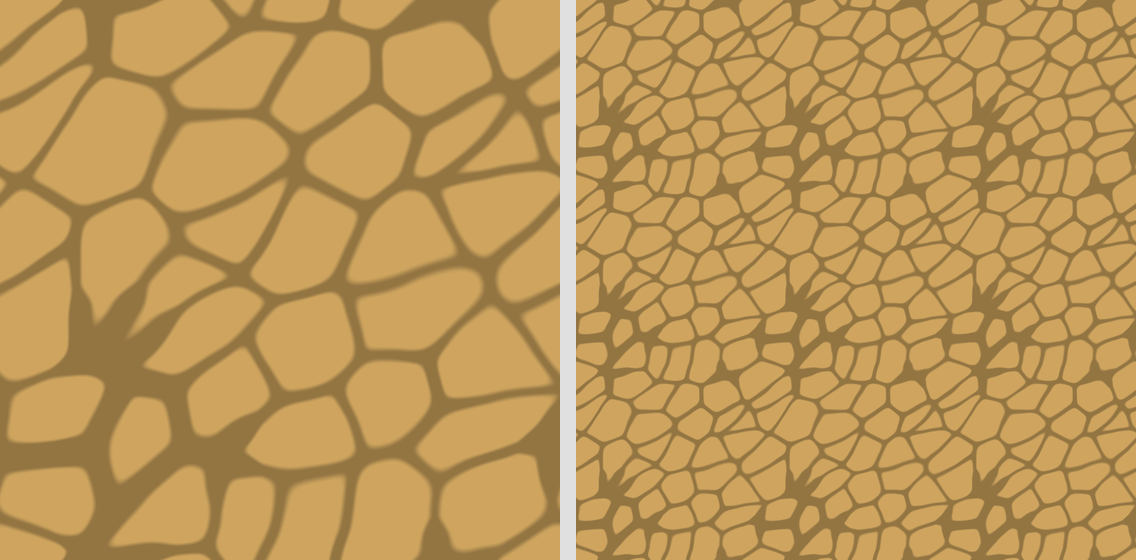
Left: one tile. Right: repeated 3 by 3.
A WebGL 2 fragment shader for this pattern:

```glsl
#version 300 es
precision highp float;
// Seamless cracked-earth pattern: flat rounded stones parted by soft brown seams.

uniform vec2 u_resolution;
out vec4 fragColor;

const vec3 STONE_COLOR = vec3(0.808, 0.645, 0.371);
const vec3 SEAM_COLOR = vec3(0.575, 0.457, 0.260);

const float GRID = 6.0;               // stones per side, whole so that it tiles
const float JITTER = 0.88;            // irregularity of the stone centres
const vec2 GRAIN_DIR = vec2(0.82, 0.57); // direction in which stones stretch
const float GRAIN_SQUASH = 0.74;      // below 1 lengthens stones along the grain

const float SEAM_THIN = 0.007;        // half widths, in canvas units
const float SEAM_THICK = 0.0125;
const float SEAM_BLOT = 0.016;        // extra width at the dark pools
const float CORNER_ROUND = 0.0075;    // blending of neighbouring seams
const float SOFT_MIN = 0.0035;        // half width of the blurred edge
const float SOFT_MAX = 0.0065;

const float BEND_FREQ = 5.0;          // broad curves of the seams
const float BEND_AMOUNT = 0.036;
const float WOBBLE_FREQ = 13.0;       // small hand-drawn wobble
const float WOBBLE_AMOUNT = 0.008;

// Integer hash of a lattice point, two values in 0..1
vec2 hash2(vec2 p, uint seed) {
    uvec2 v = uvec2(p) + uvec2(seed, seed * 7u + 3u);
    v = v * 1664525u + 1013904223u;
    v.x += v.y * 1664525u;
    v.y += v.x * 1664525u;
    v ^= v >> 16u;
    v.x += v.y * 1664525u;
    v.y += v.x * 1664525u;
    v ^= v >> 16u;
    return vec2(v >> 8u) / 16777216.0;
}

// Two channels of value noise, wrapping after freq cells
vec2 wrapNoise(vec2 uv, float freq, uint seed) {
    vec2 p = uv * freq;
    vec2 cell = floor(p);
    vec2 f = p - cell;
    f = f * f * f * (f * (f * 6.0 - 15.0) + 10.0);
    vec2 a = hash2(mod(cell, freq), seed);
    vec2 b = hash2(mod(cell + vec2(1, 0), freq), seed);
    vec2 c = hash2(mod(cell + vec2(0, 1), freq), seed);
    vec2 d = hash2(mod(cell + vec2(1, 1), freq), seed);
    return mix(mix(a, b, f.x), mix(c, d, f.x), f.y);
}

// Metric that shortens distances along the grain
vec2 squash(vec2 v) {
    return v - (1.0 - GRAIN_SQUASH) * dot(v, GRAIN_DIR) * GRAIN_DIR;
}

vec2 stoneCentre(vec2 cell) {
    return cell + 0.5 + JITTER * (hash2(mod(cell, GRID), 11u) - 0.5);
}

// Smoothed distance to the nearest seam, in canvas units
float seamDistance(vec2 uv) {
    vec2 p = uv * GRID;
    vec2 home = floor(p);

    // Find the stone that owns this point
    vec2 nearestCell = home;
    vec2 nearest = vec2(0.0);
    float best = 1e5;
    for (int y = -2; y <= 2; y++) {
        for (int x = -2; x <= 2; x++) {
            vec2 cell = home + vec2(x, y);
            vec2 offset = squash(stoneCentre(cell) - p);
            float d = dot(offset, offset);
            if (d < best) {
                best = d;
                nearest = offset;
                nearestCell = cell;
            }
        }
    }

    // Blend the distances to all its borders so that corners become round
    float sum = 0.0;
    for (int y = -2; y <= 2; y++) {
        for (int x = -2; x <= 2; x++) {
            if (x == 0 && y == 0) continue;
            vec2 other = squash(stoneCentre(nearestCell + vec2(x, y)) - p);
            vec2 normal = normalize(other - nearest);
            float border = dot(0.5 * (nearest + other), normal) / length(squash(normal));
            sum += exp(-border / (GRID * CORNER_ROUND));
        }
    }
    return -CORNER_ROUND * log(max(sum, 1e-20));
}

void main() {
    vec2 uv = gl_FragCoord.xy / u_resolution;

    // Bend the seams
    vec2 bent = uv + BEND_AMOUNT * (wrapNoise(uv, BEND_FREQ, 23u) - 0.5)
                   + WOBBLE_AMOUNT * (wrapNoise(uv, WOBBLE_FREQ, 37u) - 0.5);

    // Vary seam width and blur, with a few dark pools
    vec2 stroke = wrapNoise(uv, 9.0, 53u);
    float pool = smoothstep(0.68, 0.92, wrapNoise(uv, 5.0, 71u).x);
    float halfWidth = mix(SEAM_THIN, SEAM_THICK, stroke.x) + SEAM_BLOT * pool;
    float soft = max(mix(SOFT_MIN, SOFT_MAX, stroke.y), 1.0 / u_resolution.y);

    float stone = smoothstep(-soft, soft, seamDistance(bent) - halfWidth);
    fragColor = vec4(mix(SEAM_COLOR, STONE_COLOR, stone), 1.0);
}
```
